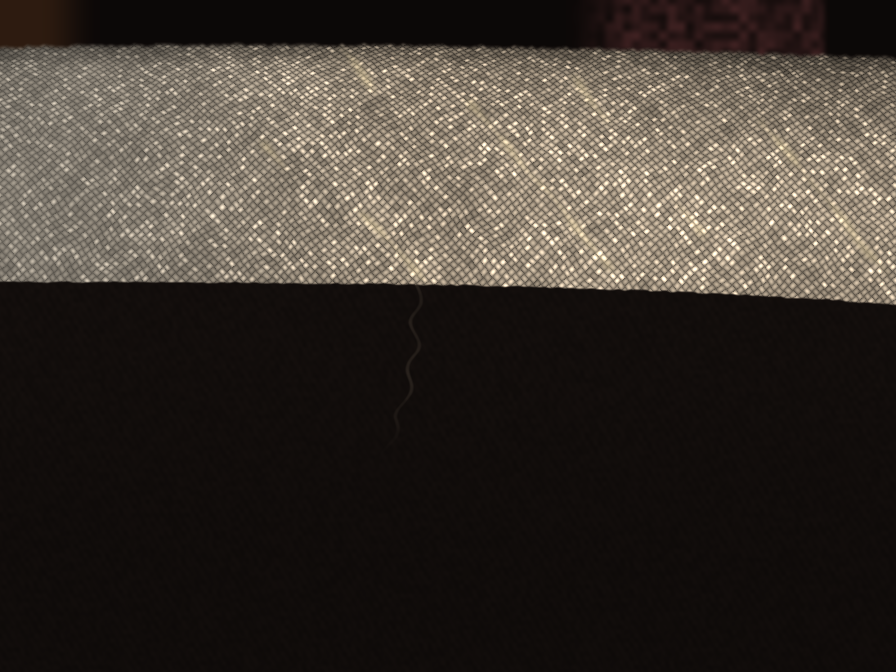
This texture is drawn by a Shadertoy shader. Its source:

```glsl
#define PITCH 0.0093
#define WEAVE_DIR vec2(0.65, -0.76)
#define LINEN_WARM vec3(1.0, 0.91, 0.79)
#define LINEN_COOL vec3(0.96, 0.91, 0.83)
#define SLUB_TINT vec3(0.80, 0.73, 0.58)
#define DARK_CLOTH vec3(0.066, 0.049, 0.042)
#define HAIR_TINT vec3(0.10, 0.09, 0.075)
#define PI 3.14159265

float hash(vec2 p) {
    vec3 q = fract(p.xyx * 0.1031);
    q += dot(q, q.yzx + 33.33);
    return fract((q.x + q.y) * q.z);
}

float noise(vec2 p) {
    vec2 i = floor(p), f = fract(p);
    f = f * f * (3.0 - 2.0 * f);
    float low = mix(hash(i), hash(i + vec2(1, 0)), f.x);
    float high = mix(hash(i + vec2(0, 1)), hash(i + vec2(1, 1)), f.x);
    return mix(low, high, f.y);
}

// Coordinates across (x) and along (y) the slanted threads
vec2 threadSpace(vec2 p) {
    vec2 along = normalize(WEAVE_DIR);
    return vec2(dot(p, vec2(-along.y, along.x)), dot(p, along));
}

// Plain weave: rounded crossings that alternate direction; returns brightness
float weave(vec2 p, float contrast) {
    vec2 q = threadSpace(p) / PITCH + 40.0;
    q += 0.7 * (vec2(noise(q * 0.23), noise(q * 0.23 + 71.0)) - 0.5);
    vec2 cell = floor(q), f = fract(q) - 0.5;
    if (mod(cell.x + cell.y, 2.0) > 0.5) f = f.yx;
    float bump = cos(PI * f.x) * cos(PI * f.y * 0.75);
    float chance = hash(cell);
    float threads = hash(vec2(cell.x, 7.0)) + hash(vec2(13.0, cell.y)) - 1.0;
    float value = mix(0.36, 0.73, bump) * (0.86 + 0.28 * chance);
    value += 0.28 * bump * bump * smoothstep(0.65, 1.0, chance);
    value *= 1.0 + 0.11 * threads;
    return mix(0.56, value, contrast);
}

// Thick, uneven yarns: (offset across, start along, end along)
float slubs(vec2 p) {
    vec3 yarns[7] = vec3[7](
        vec3(0.813, -0.34, -0.30), vec3(0.855, -0.17, -0.03),
        vec3(0.989, -0.37, -0.30), vec3(1.083, -0.19, 0.13),
        vec3(1.222, -0.11, -0.04), vec3(1.222, 0.13, 0.18),
        vec3(1.390, 0.12, 0.40));
    vec2 q = threadSpace(p);
    float amount = 0.0;
    for (int i = 0; i < 7; i++) {
        vec3 yarn = yarns[i];
        float lump = noise(vec2(q.y * 38.0, float(i) * 9.0));
        float offset = yarn.x + 0.008 * (noise(vec2(q.y * 17.0, float(i))) - 0.5);
        float width = mix(0.003, 0.008, lump);
        float span = smoothstep(yarn.y - 0.02, yarn.y + 0.01, q.y)
                   * smoothstep(yarn.z + 0.02, yarn.z - 0.01, q.y);
        float across = (q.x - offset) / width;
        amount = max(amount, exp(-across * across) * span * mix(0.3, 1.0, lump));
    }
    return amount;
}

vec3 linen(vec2 p, float u, float t) {
    vec2 bent = p + vec2(0.0, 0.07 * pow(clamp(t, 0.0, 1.0), 4.0));
    float value = weave(bent, mix(0.65, 1.0, smoothstep(0.0, 0.45, u)));
    float light = mix(0.88, 1.06, smoothstep(0.05, 0.65, u));
    light *= 1.0 - 0.32 * smoothstep(0.45, 1.0, t) * smoothstep(0.35, 0.95, u);
    light *= 1.0 - 0.30 * smoothstep(0.88, 1.0, t);
    light *= 0.94 + 0.12 * noise(p * 9.0);
    vec3 tint = mix(LINEN_COOL, LINEN_WARM, smoothstep(0.0, 0.5, u));
    vec3 col = value * tint;
    col = mix(col, SLUB_TINT * (0.6 + 0.65 * value), 0.65 * slubs(p));
    return col * light * 1.05;
}

// Shadowed cloth below the fold, with a faint twill and a loose hair
vec3 darkCloth(vec2 p, float edge) {
    float twill = 0.5 + 0.5 * sin((p.x + p.y * 0.6) * 520.0);
    float grain = noise(p * 150.0);
    float depth = edge - p.y;
    vec3 col = DARK_CLOTH * (0.86 + 0.22 * grain + 0.08 * twill);
    col *= mix(1.05, 0.92, smoothstep(0.0, 0.5, depth));
    float path = 0.622 - 0.7 * depth * depth + 0.007 * sin(95.0 * depth - 0.7);
    path += 0.008 * (noise(vec2(depth * 40.0, 3.0)) - 0.5);
    float strand = smoothstep(0.0045, 0.0005, abs(p.x - path));
    strand *= smoothstep(0.28, 0.12, depth) * (0.5 + 0.5 * noise(p * 45.0));
    return col + HAIR_TINT * strand;
}

// Dim room above the fold: brown at the left, mottled plum at the right
vec3 backdrop(vec2 p) {
    vec3 col = vec3(0.045, 0.030, 0.026);
    col += vec3(0.13, 0.075, 0.035) * smoothstep(0.15, 0.06, p.x);
    float plum = smoothstep(0.84, 0.95, p.x) * smoothstep(1.235, 1.215, p.x);
    return col + vec3(0.20, 0.10, 0.105) * plum * (0.2 + 0.8 * noise(p * 75.0));
}

void mainImage(out vec4 fragColor, in vec2 fragCoord) {
    vec2 p = fragCoord / iResolution.y;
    float u = fragCoord.x / iResolution.x;
    float lower = 0.580 - 0.033 * u * u * u + 0.0025 * (noise(vec2(p.x * 100.0, 2.0)) - 0.5);
    float upper = 0.930 + 0.020 * u - 0.037 * u * u + 0.004 * (noise(vec2(p.x * 120.0, 5.0)) - 0.5);
    float t = (p.y - lower) / (upper - lower);

    vec3 col = mix(darkCloth(p, lower), linen(p, u, t), smoothstep(-0.002, 0.002, p.y - lower));
    col = mix(col, backdrop(p), smoothstep(-0.005, 0.005, p.y - upper));
    fragColor = vec4(clamp(col, 0.0, 1.0), 1.0);
}
```
